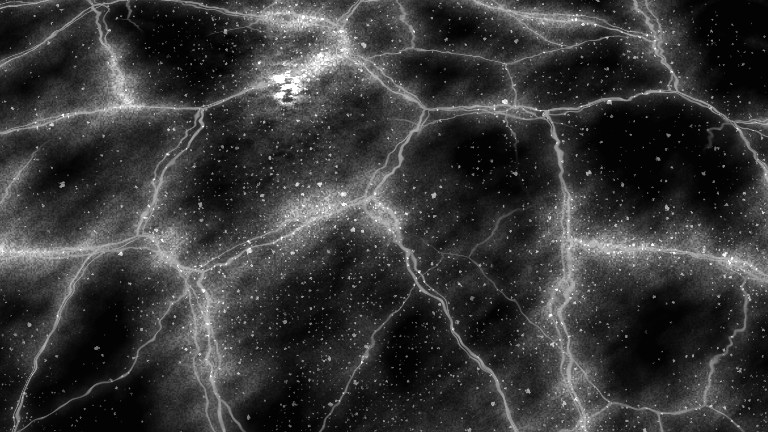
This texture is drawn by a WebGL 2 fragment shader. Its source:

```glsl
#version 300 es
precision highp float;

uniform vec2 u_resolution;
out vec4 fragColor;

vec2 hash2(vec2 p) {
  vec3 a = fract(p.xyx * vec3(0.1031, 0.1030, 0.0973));
  a += dot(a, a.yzx + 33.33);
  return fract((a.xx + a.yz) * a.zy);
}

float noise(vec2 p) {
  vec2 i = floor(p), f = fract(p);
  f = f * f * (3.0 - 2.0 * f);
  float low = mix(hash2(i).x, hash2(i + vec2(1, 0)).x, f.x);
  float high = mix(hash2(i + vec2(0, 1)).x, hash2(i + vec2(1, 1)).x, f.x);
  return mix(low, high, f.y);
}

float fbm(vec2 p) {
  float sum = 0.0, amp = 0.5;
  for (int i = 0; i < 5; i++) {
    sum += amp * noise(p);
    p = mat2(1.6, 1.2, -1.2, 1.6) * p + 17.3;
    amp *= 0.5;
  }
  return sum / 0.97;
}

vec2 noise2(vec2 p) {
  return vec2(noise(p + 31.7), noise(p + 74.2)) - 0.5;
}

// Bends straight cell borders into jagged fractures
vec2 jagged(vec2 p, float braid, float seed) {
  p += 0.2 * noise2(p * 1.6) + 0.06 * noise2(p * 7.0) + 0.022 * noise2(p * 26.0);
  return p + braid * noise2(p * 2.6 + seed);
}

// Distance to the nearest border between Voronoi cells
float cellBorder(vec2 p) {
  vec2 base = floor(p), f = fract(p), nearCell = vec2(0), nearOffset = vec2(0);
  float nearest = 9.0;
  for (int y = -1; y <= 1; y++)
    for (int x = -1; x <= 1; x++) {
      vec2 cell = vec2(x, y);
      vec2 r = cell + hash2(base + cell + 50.0) - f;
      if (dot(r, r) < nearest) {
        nearest = dot(r, r);
        nearCell = cell;
        nearOffset = r;
      }
    }
  float border = 9.0;
  for (int y = -2; y <= 2; y++)
    for (int x = -2; x <= 2; x++) {
      vec2 cell = nearCell + vec2(x, y);
      vec2 r = cell + hash2(base + cell + 50.0) - f;
      vec2 d = r - nearOffset;
      if (dot(d, d) > 1e-4) border = min(border, dot(0.5 * (nearOffset + r), normalize(d)));
    }
  return border;
}

float stroke(float dist, float halfWidth, float px) {
  return 1.0 - smoothstep(halfWidth - 0.6 * px, halfWidth + 0.8 * px, dist);
}

// Scattered ragged ice chips, at most one per grid cell
float specks(vec2 p, float size, float density, float px) {
  vec2 g = p / size, cell = floor(g);
  vec2 look = hash2(cell + 211.0);
  vec2 center = 0.3 + 0.4 * hash2(cell + 97.0);
  vec2 d = (fract(g) - center) * size;
  d += 0.22 * size * noise2(g * 6.0);
  float radius = size * mix(0.07, 0.2, look.y * look.y);
  return step(look.x, density) * stroke(length(d), radius, px) * mix(0.35, 1.0, look.y);
}

void main() {
  float px = 1.0 / u_resolution.y;
  vec2 p = gl_FragCoord.xy * px;

  // Tilted ice plane
  float depth = 1.0 / (2.0 - p.y);
  vec2 plane = 2.7 * vec2((p.x - 0.89) * depth, 2.0 * depth) + vec2(7.3, 4.6);
  float scale = 3.3 * depth;

  // Braided main cracks and thinner partial ones
  float borderA = cellBorder(jagged(plane, 0.0, 0.0));
  float borderB = cellBorder(jagged(plane, 0.13, 9.0));
  float borderC = cellBorder(jagged(plane * 1.35 + 23.0, 0.1, 5.0)) / 1.35;
  float distA = borderA / scale, distB = borderB / scale, distC = borderC / scale;
  float partial = smoothstep(0.4, 0.58, noise(plane * 1.3 + 61.0));
  float wear = 0.6 + 0.55 * noise(p * 50.0);

  // Milky haze that gathers along the cracks
  float cloud = smoothstep(0.22, 0.76, fbm(p * 4.2 + 11.0));
  float streaks = fbm(mat2(0.8, -0.6, 0.6, 0.8) * p * vec2(12.0, 30.0));
  float border = min(borderA, min(borderB + 0.02, borderC + 0.25 - 0.17 * partial));
  float light = mix(0.65, 1.05, smoothstep(0.0, 0.6, p.y + 0.12 * p.x));
  float haze = exp(-4.2 * border) * (0.25 + 0.75 * cloud) * (0.5 + streaks);
  float tone = 0.63 * light * haze - 0.075;

  // Reflected light with a broken core
  vec2 glint = p - vec2(0.665, 0.8);
  float ripple = fbm(p * vec2(45.0, 95.0));
  float halo = exp(-dot(glint * vec2(6.0, 4.0), glint * vec2(6.0, 4.0)));
  float core = exp(-dot(glint * vec2(34.0, 24.0), glint * vec2(34.0, 24.0)));
  tone += 0.3 * halo * ripple + 1.2 * core * smoothstep(0.4, 0.65, ripple);

  // Grain
  tone = max(tone, 0.01);
  tone *= 0.7 + 0.6 * noise(p * 330.0);

  // Crack lines, each with a soft frosted rim
  tone += 0.1 * exp(-90.0 * distA) + 0.06 * exp(-90.0 * distB);
  tone += 0.07 * partial * exp(-70.0 * distC);
  float crack = 0.72 * wear * stroke(distA, 0.0026, px);
  crack = max(crack, 0.6 * wear * stroke(distB, 0.0017, px));
  crack = max(crack, 0.55 * wear * partial * stroke(distC, 0.0019, px));
  tone = max(tone, mix(tone, 0.72, crack));

  // Chips and dust
  float cluster = smoothstep(0.28, 0.72, fbm(p * 4.5 + 40.0));
  float dust = specks(p, 0.0095, 0.04 + 0.26 * cluster, px);
  dust = max(dust, specks(p + 3.1, 0.015, 0.04 + 0.24 * cluster, px));
  dust = max(dust, specks(p + 7.7, 0.027, 0.02 + 0.1 * cluster, px));
  tone += 0.5 * dust * (0.6 + 0.4 * light);

  fragColor = vec4(vec3(clamp(tone, 0.01, 1.0)), 1.0);
}
```
